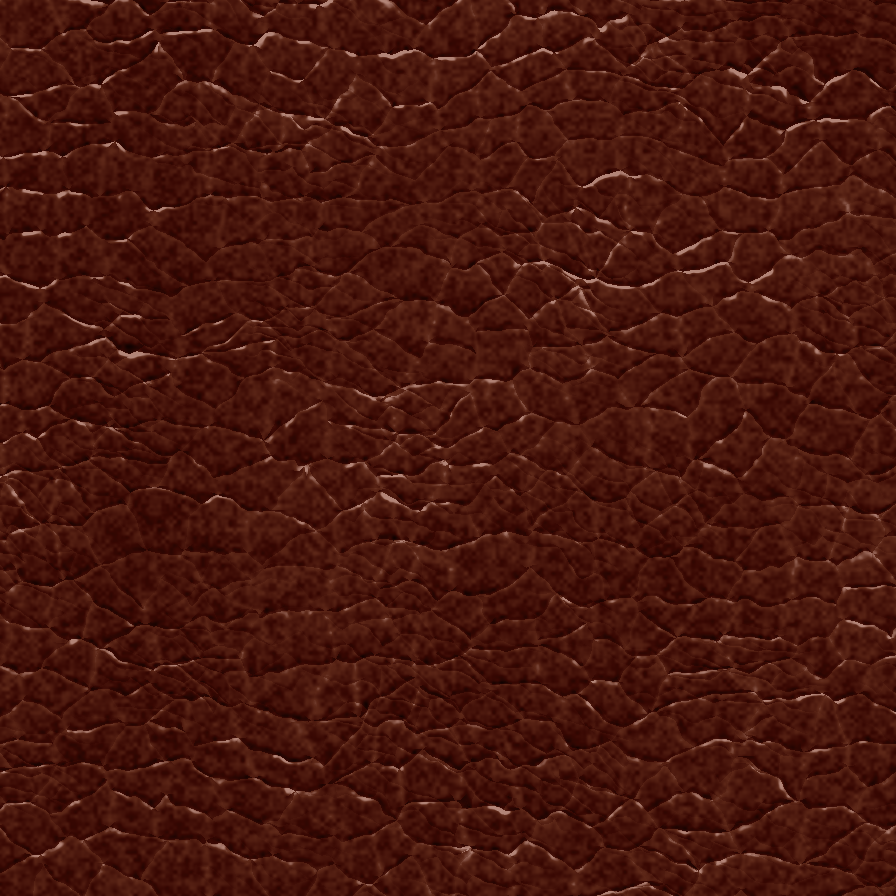
A WebGL 1 fragment shader for this texture:

```glsl
precision highp float;
// Brown grained leather: two layers of warped Voronoi cells give pebbles with
// tan creases, shadowed undersides and patchy gloss on their upper rims.
// Everything adds up to one tone value, which a colour ramp turns into brown.
uniform vec2 u_resolution;

#define PEBBLES vec2(17.0, 23.0)
#define WRINKLES vec2(29.0, 38.0)
#define BASE_TONE 1.12
#define CREASE_WIDTH 0.075
#define CREASE_TONE 1.35
#define SHADOW_TONE 2.3
#define GLOSS_TONE 5.5
#define GRAIN_TONE 3.6
#define DEEP vec3(0.22, 0.03, 0.01)
#define TAN vec3(0.36, 0.15, 0.09)
#define PALE vec3(0.70, 0.52, 0.47)

vec2 hash2(vec2 p) {
  return fract(sin(vec2(dot(p, vec2(127.1, 311.7)),
                        dot(p, vec2(269.5, 183.3)))) * 43758.5453);
}

float noise(vec2 p) {
  vec2 i = floor(p), f = fract(p);
  f = f * f * (3.0 - 2.0 * f);
  return mix(mix(hash2(i).x, hash2(i + vec2(1.0, 0.0)).x, f.x),
             mix(hash2(i + vec2(0.0, 1.0)).x, hash2(i + 1.0).x, f.x), f.y);
}

vec2 noise2(vec2 p) {
  return vec2(noise(p), noise(p + 37.4)) - 0.5;
}

// x: distance to the cell border, y: upward part of the border normal,
// z: height of the point above the cell centre.
vec3 cell(vec2 p) {
  vec2 home = floor(p), f = fract(p);
  vec2 nearest = vec2(0.0), nearestId = vec2(0.0);
  float best = 9.0;
  for (int j = -1; j <= 1; j++) {
    for (int i = -1; i <= 1; i++) {
      vec2 id = vec2(float(i), float(j));
      vec2 r = id + 0.05 + 0.9 * hash2(home + id) - f;
      if (dot(r, r) < best) {
        best = dot(r, r);
        nearest = r;
        nearestId = id;
      }
    }
  }
  float border = 9.0, up = 0.0;
  for (int j = -2; j <= 2; j++) {
    for (int i = -2; i <= 2; i++) {
      vec2 id = nearestId + vec2(float(i), float(j));
      vec2 r = id + 0.05 + 0.9 * hash2(home + id) - f;
      vec2 across = r - nearest;
      if (dot(across, across) > 0.0001) {
        vec2 normal = normalize(across);
        float d = dot(0.5 * (nearest + r), normal);
        if (d < border) {
          border = d;
          up = normal.y;
        }
      }
    }
  }
  return vec3(border, up, -nearest.y);
}

float bump(float x, float centre, float width) {
  float d = (x - centre) / width;
  return exp(-d * d);
}

// Tone of one layer of folds: tan crease, dark underside, glossy upper rim.
float folds(vec2 p, float width, float gloss, float strength) {
  vec3 c = cell(p);
  float crease = CREASE_TONE * bump(c.x, 0.0, width);
  float under = SHADOW_TONE * smoothstep(0.1, 0.9, -c.y) * bump(c.x, 0.5 * width, width);
  float rim = smoothstep(0.25, 0.95, c.y) * bump(c.x, 0.5 * width, 0.8 * width);
  return strength * (crease - under + 0.55 * c.z) + GLOSS_TONE * gloss * rim;
}

vec3 ramp(float tone) {
  vec3 c = DEEP * (1.0 + 0.22 * min(tone, 0.0));
  c += (TAN - DEEP) * clamp(tone / 3.0, 0.0, 1.0);
  return mix(c, PALE, smoothstep(3.0, 6.0, tone));
}

void main() {
  vec2 p = gl_FragCoord.xy / u_resolution.y;
  vec2 q = p + 0.035 * noise2(p * 8.0) + 0.011 * noise2(p * 38.0)
             + 0.004 * noise2(p * 95.0);

  // Gloss comes in broad patches, broken up along each rim, more at the top.
  float patches = smoothstep(0.35, 0.8, noise(p * vec2(7.0, 11.0) + 5.3));
  float sparkle = smoothstep(0.3, 0.85, noise(p * 75.0 + 2.7));
  float gloss = (0.12 + 0.88 * patches) * sparkle * mix(0.55, 1.0, smoothstep(0.3, 0.8, p.y));

  // Coarse pebbles, then finer slanted wrinkles that come and go.
  float wear = 0.65 + 0.7 * noise(p * 13.0 + 9.1);
  float fine = smoothstep(0.2, 0.8, noise(p * 10.0 + 21.6));
  vec2 slanted = q + vec2(0.45 * q.y, 0.25 * q.x);
  float tone = BASE_TONE + folds(q * PEBBLES, CREASE_WIDTH, gloss, wear);
  tone += folds(slanted * WRINKLES, 1.3 * CREASE_WIDTH, 0.4 * gloss * fine, 0.65 * fine);

  // Mottled skin and slow changes of shade.
  float grain = 0.6 * noise(p * 125.0) + 0.6 * noise(p * 225.0 + 11.0) - 0.6;
  tone += GRAIN_TONE * grain + 0.9 * (noise(p * 5.0 + 3.2) - 0.5);

  gl_FragColor = vec4(ramp(tone), 1.0);
}
```
